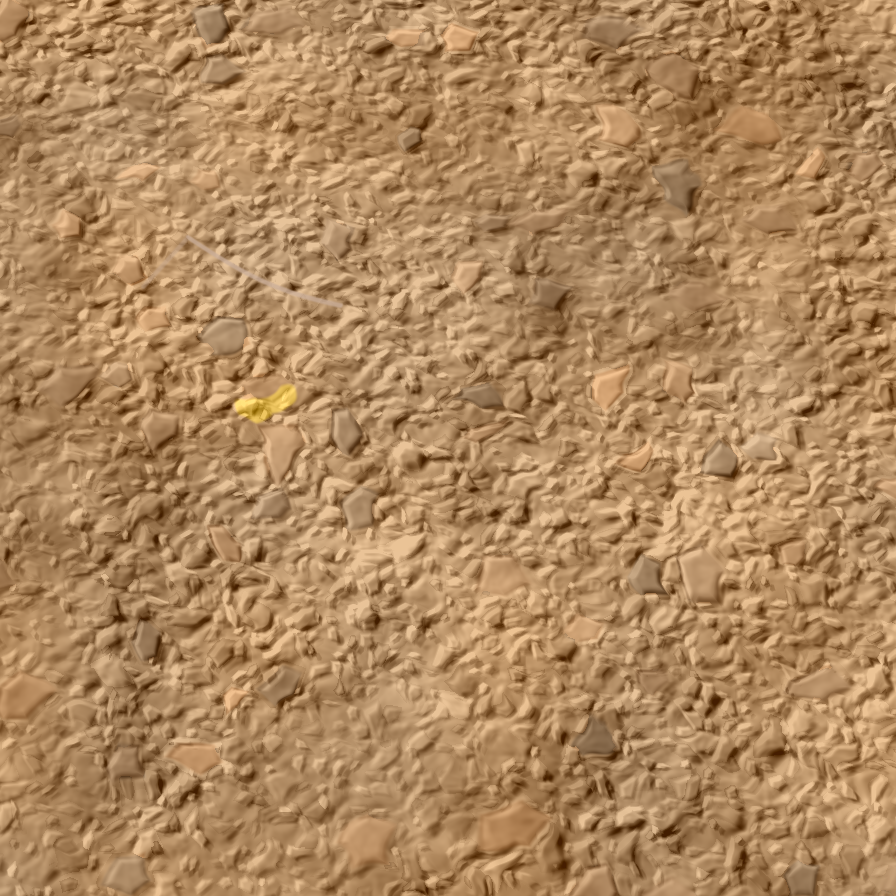
This texture is drawn by a three.js fragment shader. Its source:

```glsl
varying vec2 vUv;

float hash(vec2 p) {
  return fract(sin(dot(p, vec2(127.1, 311.7))) * 43758.5453);
}

float noise(vec2 p) {
  vec2 i = floor(p), f = fract(p);
  f = f * f * (3.0 - 2.0 * f);
  return mix(mix(hash(i), hash(i + vec2(1.0, 0.0)), f.x),
             mix(hash(i + vec2(0.0, 1.0)), hash(i + 1.0), f.x), f.y);
}

// Scattered angular stones: x is height, y is a random tint
vec2 stones(vec2 p, float cells, float share) {
  p *= cells;
  vec2 best = vec2(0.0, 0.5);
  for (int j = -1; j <= 1; j++) {
    for (int i = -1; i <= 1; i++) {
      vec2 id = floor(p) + vec2(float(i), float(j));
      float seed = hash(id + cells * 1.7);
      vec2 d = p - id - 0.2 - 0.6 * vec2(hash(id + 3.1), hash(id + 7.7));
      float tilt = 0.8 + 2.0 * (seed - 0.5);
      float c = cos(tilt), s = sin(tilt);
      d = mat2(c, -s, s, c) * d * vec2(1.0, 1.45);
      float edge = 0.0;
      for (int k = 0; k < 5; k++) {
        float rnd = hash(id + float(k) * 2.3 + 0.4);
        float a = 1.257 * float(k) + seed * 6.0 + 0.7 * rnd;
        edge = max(edge, dot(d, vec2(cos(a), sin(a))) * (0.85 + 0.4 * rnd));
      }
      float radius = 0.28 + 0.27 * hash(id + 5.3);
      float h = 1.0 - smoothstep(radius * 0.45, radius, edge);
      h *= step(hash(id + cells), share) * (0.6 + 0.4 * seed);
      if (h > best.x) best = vec2(h, hash(id + 9.2));
    }
  }
  return best;
}

// Ground relief: x is height, y is tint, z is how much large stone covers it
vec3 ground(vec2 p) {
  vec2 q = p * vec2(1.0 + 0.12 * p.y, 1.0 + 0.3 * p.y);
  q += 0.014 * (vec2(noise(q * 36.0), noise(q * 36.0 + 17.0)) - 0.5);
  float rough = mix(0.7, 1.1, smoothstep(0.25, 0.7, noise(p * 6.0 + 4.0)));
  vec2 grit = stones(q, 43.0, 0.95) * vec2(0.5 * rough, 1.0);
  vec2 pebble = stones(q + 0.37, 23.0, 0.6) * vec2(0.75 * rough, 1.0);
  vec2 rock = stones(q + 0.71, 12.0, 0.27) * vec2(1.15, 1.0);
  vec2 top = grit;
  if (pebble.x > top.x) top = pebble;
  if (rock.x > top.x) top = rock;
  float cover = smoothstep(0.1, 0.5, rock.x);
  vec2 grain = mat2(0.75, -0.66, 0.66, 0.75) * q;
  float crumbs = noise(grain * vec2(46.0, 84.0)) + 0.35 * noise(grain * 140.0);
  return vec3(top.x + 0.75 * rough * crumbs * (1.0 - 0.7 * cover), top.y, cover);
}

float segment(vec2 p, vec2 a, vec2 b) {
  vec2 ab = b - a;
  return length(p - a - ab * clamp(dot(p - a, ab) / dot(ab, ab), 0.0, 1.0));
}

void main() {
  vec2 p = vUv;
  vec2 toLight = vec2(-0.76, 0.65);
  vec3 here = ground(p);

  // Lit faces, shaded faces and short shadows
  float slope = here.x - ground(p + toLight * 0.005).x;
  float shadow = max(ground(p + toLight * 0.013).x - here.x - 0.2, 0.0);
  float tone = 0.035 + 0.38 * clamp(slope, -0.5, 0.4) - 0.27 * shadow;
  tone += 0.17 * (here.y - 0.5) * smoothstep(0.2, 0.6, here.x);

  // Uneven dust, from fine speckle to broad patches
  tone += 0.05 * (noise(p * 120.0) - 0.5) + 0.1 * (noise(p * 32.0 + 5.0) - 0.5);
  tone += 0.13 * (noise(p * 13.0 + 2.0) - 0.5) + 0.1 * (noise(p * 4.5) - 0.5);
  tone = clamp(tone, -0.4, 0.25);
  vec3 color = vec3(0.665, 0.515, 0.355) + tone * vec3(1.0, 1.0, 0.95);

  // Greyish and rusty stones, slow drift of the soil hue
  color += here.z * mix(vec3(-0.03, 0.0, 0.03), vec3(0.03, -0.01, -0.03), here.y);
  color += (noise(p * 7.0 + 9.0) - 0.5) * vec3(0.03, 0.0, -0.03);

  // Pale dry twig
  vec2 bent = p + vec2(0.0, 0.012 * sin((p.x - 0.21) * 18.0));
  float twig = segment(bent, vec2(0.21, 0.735), vec2(0.38, 0.66));
  float branch = segment(p, vec2(0.21, 0.735), vec2(0.16, 0.68));
  float pale = 0.75 * (1.0 - smoothstep(0.001, 0.004, twig));
  pale = max(pale, 0.4 * (1.0 - smoothstep(0.001, 0.004, branch)));
  color = mix(color, vec3(0.79, 0.68, 0.6), pale);

  // Small yellow leaf with two lobes
  float leaf = min(segment(p, vec2(0.27, 0.547), vec2(0.295, 0.541)),
                   segment(p, vec2(0.29, 0.542), vec2(0.319, 0.557)));
  leaf += 0.012 * (noise(p * 70.0) - 0.5);
  vec3 yellow = vec3(0.86, 0.7, 0.3) + 0.8 * tone;
  color = mix(color, yellow, 1.0 - smoothstep(0.007, 0.012, leaf));

  gl_FragColor = vec4(clamp(color, 0.0, 1.0), 1.0);
}
```
